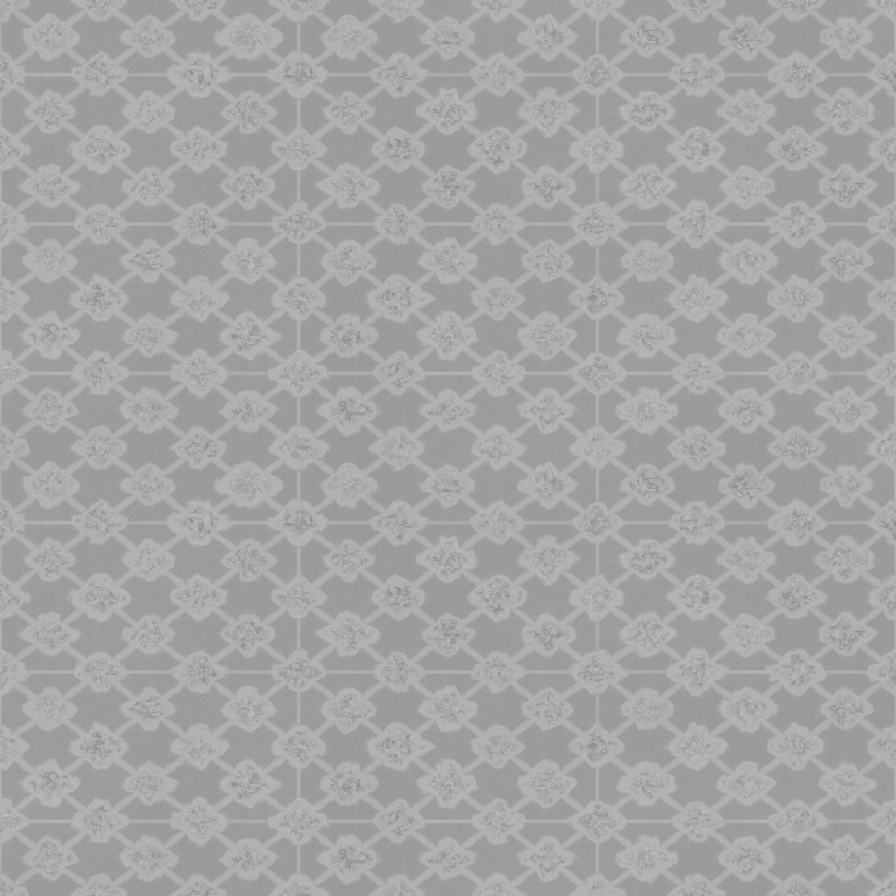
A WebGL 2 fragment shader for this pattern:

```glsl
#version 300 es
precision highp float;
// Worn grey lattice of scalloped diamond studs joined by diagonal bars, cut into panels by thin seams.

uniform vec2 u_resolution;
out vec4 outColor;

const vec2 STUDS = vec2(9.0, 12.0);          // stud repeats across and down
const vec2 PANELS = vec2(3.0, 6.0);          // seam panels across and down
const vec2 STUD_HALF = vec2(0.0318, 0.0250); // stud half width and height
const float SCALLOP = 0.13;                  // depth of the notches between lobes
const float BAR_HALF = 0.0037;               // half width of diagonal bars
const float SEAM_HALF = 0.0019;              // half width of seams
const float SOFT = 0.0023;                   // edge blur
const float WEAR_PERIOD = 0.5;               // height after which the wear recurs
const float SIZE_JITTER = 0.06;
const float SMEAR = 0.15;                    // widening of the few smeared studs
const float CORE_FADE = 0.50;                // how far the stud core sinks to the ground
const float SCRATCH_DEPTH = 0.085;
const float SPECKLE = 0.07;                  // fine contrast inside the core
const float GRAIN = 0.022;
const float SHADING = 0.012;
const vec3 GROUND = vec3(0.609);
const vec3 RAISED = vec3(0.703);

float hash(vec2 p) {
  vec3 h = fract(p.xyx * vec3(0.1031, 0.1030, 0.0973));
  h += dot(h, h.yzx + 33.33);
  return fract((h.x + h.y) * h.z);
}

// Value noise with cells of 1 / freq that wraps at the wear period
float noise(vec2 p, vec2 freq) {
  vec2 i = floor(p * freq);
  vec2 f = fract(p * freq);
  f = f * f * (3.0 - 2.0 * f);
  float rows = freq.y * WEAR_PERIOD;
  float y0 = mod(i.y, rows);
  float y1 = mod(i.y + 1.0, rows);
  float low = mix(hash(vec2(i.x, y0)), hash(vec2(i.x + 1.0, y0)), f.x);
  float high = mix(hash(vec2(i.x, y1)), hash(vec2(i.x + 1.0, y1)), f.x);
  return mix(low, high, f.y);
}

float toInteger(float v) {
  return abs(v - round(v));
}

// Coverage of a shape from its signed distance
float cover(float d, float soft) {
  return 1.0 - smoothstep(-soft, soft, d);
}

// Thin wandering scratches along the mid level of the noise
float scratches(vec2 p, vec2 freq) {
  return 1.0 - smoothstep(0.04, 0.16, abs(noise(p, freq) - 0.5));
}

void main() {
  vec2 p = gl_FragCoord.xy / u_resolution;
  float soft = max(SOFT, 1.0 / u_resolution.y);
  float rough = noise(p, vec2(150.0)) - 0.5;
  vec2 q = p * STUDS;

  // Nearest stud of the staggered lattice
  vec2 corner = round(q);
  vec2 middle = floor(q) + 0.5;
  vec2 toCorner = (q - corner) / STUDS;
  vec2 toMiddle = (q - middle) / STUDS;
  bool useCorner = length(toCorner) < length(toMiddle);
  vec2 center = useCorner ? corner : middle;
  vec2 offset = useCorner ? toCorner : toMiddle;
  vec2 id = mod(center * 2.0, 2.0 * STUDS * vec2(1.0, WEAR_PERIOD));
  float sizeRnd = hash(id + 17.0);
  float wearRnd = hash(id + 53.0);

  // Four-lobed diamond stud, a few smeared sideways
  float smear = smoothstep(0.95, 1.0, hash(id + 91.0));
  vec2 n = offset / (STUD_HALF * (1.0 + SIZE_JITTER * (2.0 * sizeRnd - 1.0)));
  n.x /= 1.0 + SMEAR * smear;
  float radius = length(n);
  float rim = 1.0 - SCALLOP + SCALLOP * cos(4.0 * atan(n.y, n.x + 1e-6));
  float studDist = (radius - rim) * STUD_HALF.y;
  float stud = (0.92 + 0.08 * sizeRnd) * cover(studDist + 0.005 * rough, soft);
  float halo = 0.10 * cover(studDist - 0.002, 0.005);

  // Diagonal bars
  float barDist = min(toInteger(q.x - q.y), toInteger(q.x + q.y)) / length(STUDS);
  float bars = 0.86 * cover(barDist - BAR_HALF + 0.002 * rough, soft);

  // Panel seams
  vec2 seamPos = p * PANELS + vec2(0.0, 0.5);
  float seamDist = min(toInteger(seamPos.x) / PANELS.x, toInteger(seamPos.y) / PANELS.y);
  float fade = 0.6 + 0.4 * noise(p, vec2(14.0));
  float seams = fade * cover(seamDist - SEAM_HALF, max(0.0014, 1.0 / u_resolution.y));

  float raised = max(max(stud, halo), max(bars, seams));
  vec3 color = mix(GROUND, RAISED, raised);

  // Worn core: sunken tone, fine speckle and short scratches
  float core = 1.0 - smoothstep(0.50, 0.88, radius / rim + 0.4 * rough);
  float sink = CORE_FADE * (0.6 + 0.6 * wearRnd) * noise(p, vec2(230.0));
  color = mix(color, GROUND, core * sink);
  color += SPECKLE * core * (noise(p + 0.13, vec2(400.0)) - 0.5);
  float marks = max(scratches(p, vec2(200.0, 340.0)), scratches(p + 0.37, vec2(340.0, 220.0)));
  marks *= smoothstep(0.30, 0.65, noise(p, vec2(210.0)));
  color -= SCRATCH_DEPTH * core * marks * (0.6 + 0.4 * wearRnd);

  // Fine grain, broad shading and rare pale flecks
  color += GRAIN * (noise(p, vec2(512.0)) - 0.5);
  color += SHADING * (noise(p, vec2(10.0)) - 0.5);
  color += 0.05 * smoothstep(0.975, 1.0, noise(p + 0.21, vec2(240.0)));

  outColor = vec4(color, 1.0);
}
```
